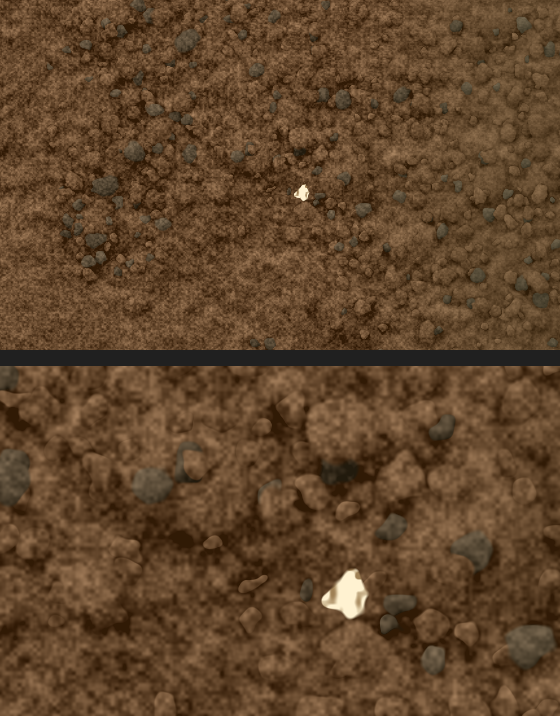
Top, the full canvas; bottom, a detail of the centre.
Give the GLSL for this texture, as a WebGL 1 fragment shader.

```glsl
precision highp float;
// Reddish brown soil, strewn with rounded pebbles, crumbly clods and one pale fleck.
// A tone (dark to light) and a greyness are built up from relief noise, jittered
// layers of shaded stones and fine grain, then turned into earth colours.
uniform vec2 u_resolution;

float hash(vec2 p) {
  return fract(sin(dot(p, vec2(127.1, 311.7))) * 43758.5453);
}

float noise(vec2 p) {
  vec2 cell = floor(p);
  vec2 f = fract(p);
  f = f * f * (3.0 - 2.0 * f);
  float low = mix(hash(cell), hash(cell + vec2(1.0, 0.0)), f.x);
  float high = mix(hash(cell + vec2(0.0, 1.0)), hash(cell + 1.0), f.x);
  return mix(low, high, f.y);
}

float fbm(vec2 p) {
  float sum = 0.0;
  float weight = 0.5;
  for (int i = 0; i < 4; i++) {
    sum += weight * noise(p);
    p = mat2(1.6, 1.2, -1.2, 1.6) * p + 7.3;
    weight *= 0.5;
  }
  return sum;
}

// Smooth sand in the lower left corner
float sandSlope(vec2 p) {
  return smoothstep(0.06, -0.06, p.y - 0.3 + 0.45 * p.x + 0.1 * (noise(p * 6.0) - 0.5));
}

// Where pebbles gather: patches, more of them to the right
float gathering(vec2 p) {
  float patches = smoothstep(0.25, 0.7, noise(p * 3.6 + 4.0));
  float right = smoothstep(1.0, 1.4, p.x) * smoothstep(0.85, 0.6, p.y);
  return max(patches, 0.8 * right) * (1.0 - 0.85 * sandSlope(p));
}

// Paints one layer of stones, upper ones first; surface = (tone, greyness)
void addStones(inout vec2 surface, vec2 p, float scale, float share, float greyShare, float seed) {
  vec2 wobble = vec2(noise(p * scale * 2.3 + seed), noise(p * scale * 2.3 + seed + 31.0)) - 0.5;
  vec2 crumble = vec2(noise(p * 75.0), noise(p * 75.0 + 17.0)) - 0.5;
  vec2 q = p * scale + 0.22 * wobble + 0.008 * scale * crumble;
  for (int j = 0; j < 3; j++) {
    for (int i = 0; i < 3; i++) {
      vec2 cell = floor(q) + vec2(float(i) - 1.0, 1.0 - float(j));
      vec2 id = cell + seed;
      vec2 jitter = vec2(hash(id), hash(id + 5.7)) - 0.5;
      vec2 center = cell + 0.5 + 0.6 * jitter;
      float present = step(hash(id + 11.3), share * gathering(center / scale));
      float radius = mix(0.24, 0.48, hash(id + 3.1));
      float turn = 6.283 * hash(id + 8.9);
      vec2 d = (q - center) / radius;
      vec2 axis = vec2(cos(turn), sin(turn));
      float dist = length(d + 0.22 * axis * dot(d, axis));

      // Soft shadow underneath, then the dome lit from above
      float shadow = smoothstep(1.45, 0.75, length(d + vec2(-0.05, 0.22)));
      surface.x -= 0.3 * present * shadow;
      float lit = dot(d, vec2(-0.12, 0.3)) - 0.22 * pow(min(dist, 1.2), 4.0);
      float grey = step(hash(id + 21.7), greyShare);
      float tone = 0.52 + lit + 0.22 * (hash(id + 2.3) - 0.5) - 0.06 * grey;
      surface = mix(surface, vec2(tone, grey), present * smoothstep(1.04, 0.84, dist));
    }
  }
}

void main() {
  vec2 p = gl_FragCoord.xy / u_resolution.y;
  float sand = sandSlope(p);
  float haze = smoothstep(0.9, 1.5, p.x + 0.15 * (noise(p * 4.0) - 0.5));

  // Crumbly ground: relief lit from above, with broad light and dark patches
  float relief = fbm(p * 20.0) - fbm(p * 20.0 + vec2(-0.15, 0.45));
  float crumbs = noise(p * 48.0) - noise(p * 48.0 + vec2(-0.1, 0.5));
  float tone = 0.43 + (0.85 * relief + 0.22 * crumbs) * (1.0 - 0.6 * sand);
  tone += 0.35 * (fbm(p * 5.0 + 2.0) - 0.47);
  vec2 surface = vec2(tone, 0.0);

  // Clods first, then small and larger pebbles
  addStones(surface, p, 4.6, 0.5, 0.0, 13.0);
  surface.x += 0.35 * relief;
  addStones(surface, p, 25.0, 0.5, 0.2, 47.0);
  addStones(surface, p, 17.0, 0.45, 0.25, 71.0);
  addStones(surface, p, 12.0, 0.32, 0.15, 29.0);

  // Fine grain, softer in the dusty right part
  float grain = 0.62 * (noise(p * 150.0) - 0.5) + 0.5 * (noise(p * 270.0 + 9.0) - 0.5);
  surface.x += grain * (1.0 - 0.45 * haze) * (1.0 - 0.3 * surface.y);
  surface.x = mix(surface.x, 0.46, 0.18 * haze);

  // Earth colours, with a cooler cast on grey stones
  vec3 darkEarth = vec3(0.27, 0.17, 0.08);
  vec3 paleEarth = vec3(0.59, 0.45, 0.32);
  vec3 color = mix(darkEarth, paleEarth, clamp(surface.x, -0.25, 1.2));
  color += surface.y * vec3(-0.06, 0.0, 0.03);
  color += 0.02 * haze * vec3(-0.5, 0.4, 0.3);

  // Pale, ragged fleck
  vec2 d = p - vec2(0.866, 0.45);
  d += 0.022 * (vec2(noise(p * 70.0), noise(p * 70.0 + 40.0)) - 0.5);
  float fleck = smoothstep(0.022, 0.018, length(d * vec2(1.15, 0.85)));
  vec3 fleckColor = mix(vec3(0.62, 0.5, 0.33), vec3(1.0, 0.95, 0.82), smoothstep(0.2, 0.5, noise(p * 120.0)));
  color = mix(color, fleckColor, fleck);

  gl_FragColor = vec4(color, 1.0);
}
```
